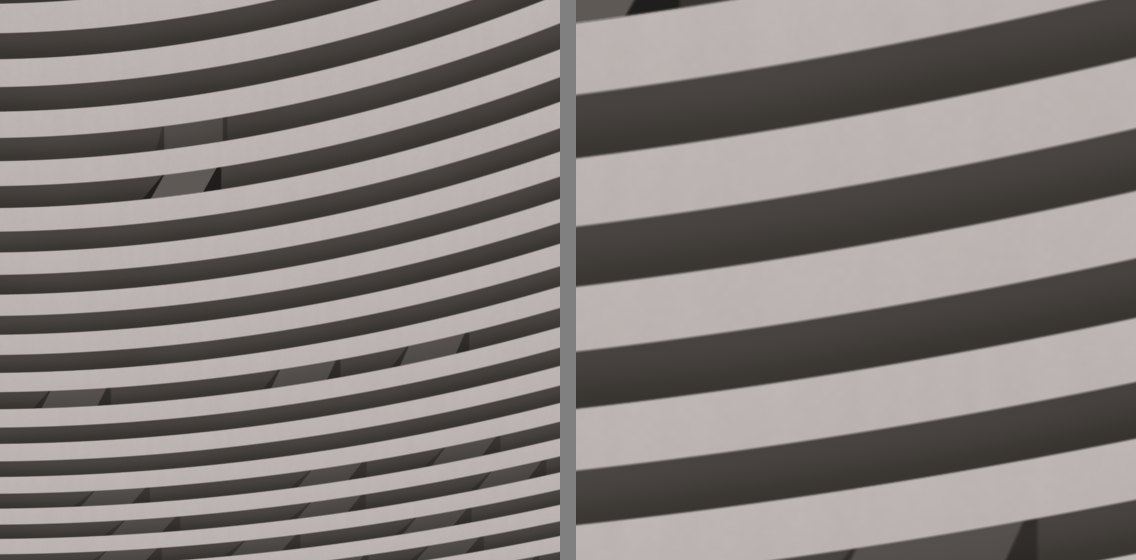
Left, the full canvas; right, a detail of the centre.
Write a WebGL 2 fragment shader that draws this pattern.

```glsl
#version 300 es
precision highp float;
// Curved pale slats receding in perspective, with dark gaps and a few fixtures behind them.

uniform vec2 u_resolution;
out vec4 fragColor;

const vec3 SLAT = vec3(0.742, 0.712, 0.702);
const vec3 GAP_UPPER = vec3(0.282, 0.262, 0.250);
const vec3 GAP_LOWER = vec3(0.222, 0.210, 0.192);
const vec3 PANEL = vec3(0.375, 0.355, 0.342);
const vec3 SHADOW = vec3(0.120, 0.112, 0.105);
const float SLAT_SHARE = 0.525;

float hash(vec2 p) {
    return fract(sin(dot(p, vec2(127.1, 311.7))) * 43758.5453);
}

float noise(vec2 p) {
    vec2 cell = floor(p), f = fract(p);
    f = f * f * (3.0 - 2.0 * f);
    float low = mix(hash(cell), hash(cell + vec2(1.0, 0.0)), f.x);
    float high = mix(hash(cell + vec2(0.0, 1.0)), hash(cell + 1.0), f.x);
    return mix(low, high, f.y);
}

// Soft interval, zero when it is empty
float interval(float x, float start, float end) {
    const float soft = 0.002;
    return smoothstep(-soft, soft, x - start) * smoothstep(-soft, soft, end - x)
         * step(start, end);
}

// Slat number at a point measured from the upper left; whole numbers are upper edges
float slatCoordinate(vec2 p) {
    float sag = p.x * (0.08 + 0.92 * p.x);
    float depth = (p.y + 0.2344 * sag) / (1.0 + 0.12 * sag) - 0.0065;
    return depth / (0.1022 - 0.03 * depth);
}

// Slanted panel with a wedge of shadow at each end; p.y runs down the gap from 0 to 1
vec3 addFixture(vec3 base, vec2 p, float start, float width, float slant, float amount) {
    float left = start - slant * p.y;
    float right = left + width;
    float panel = interval(p.x, left, right);
    float shadow = interval(p.x, left - 0.003 - 0.012 * p.y, left)
                 + interval(p.x, right, start + width + 0.008);
    vec3 color = mix(base, PANEL, panel * amount);
    return mix(color, SHADOW, min(shadow, 1.0) * amount);
}

vec3 gapColor(vec2 p, float gap) {
    vec3 color = mix(GAP_UPPER, GAP_LOWER, smoothstep(0.1, 1.0, p.y));
    color += 0.016 * (noise(vec2(p.x * 9.0, gap * 3.0)) - 0.5);

    // Large opening spanning two gaps
    if (gap == 2.0) color = addFixture(color, p, 0.293, 0.105, 0.0, 0.38);
    if (gap == 3.0) color = addFixture(color, p, 0.293, 0.094, 0.024, 0.95);

    // Evenly receding row of fixtures
    if (gap == 8.0) {
        for (int i = 0; i < 3; i++) {
            float k = float(i);
            float start = 0.09 + 0.50 * k - 0.09 * k * k;
            color = addFixture(color, p, start, 0.10, 0.016, 0.55);
        }
    }

    // Faint scattered fixtures in the narrow gaps
    if (gap >= 11.0) {
        for (int i = 0; i < 3; i++) {
            float k = float(i);
            float start = 0.12 + 0.31 * k + 0.15 * hash(vec2(gap, k));
            color = addFixture(color, p, start, 0.09, 0.025, 0.38);
        }
    }
    return color;
}

vec3 slatColor(vec2 p, float across) {
    float streak = noise(p * vec2(90.0, 14.0)) - 0.5;
    float grain = noise(p * 220.0) - 0.5;
    return SLAT + 0.010 * streak + 0.008 * grain - 0.012 * across;
}

void main() {
    vec2 uv = gl_FragCoord.xy / u_resolution;
    vec2 p = vec2(uv.x, 1.0 - uv.y);

    float n = slatCoordinate(p);
    float across = fract(n);
    float inGap = clamp((across - SLAT_SHARE) / (1.0 - SLAT_SHARE), 0.0, 1.0);

    // Signed distance to the nearest slat edge, positive inside the slat
    float centred = abs(fract(n - 0.5 * SLAT_SHARE + 0.5) - 0.5);
    float edge = 0.5 * SLAT_SHARE - centred;
    float blur = max(fwidth(n), 0.018);
    float slat = smoothstep(-blur, blur, edge);

    vec3 dark = gapColor(vec2(p.x, inGap), floor(n));
    vec3 light = slatColor(p, min(across / SLAT_SHARE, 1.0));
    fragColor = vec4(mix(dark, light, slat), 1.0);
}
```
